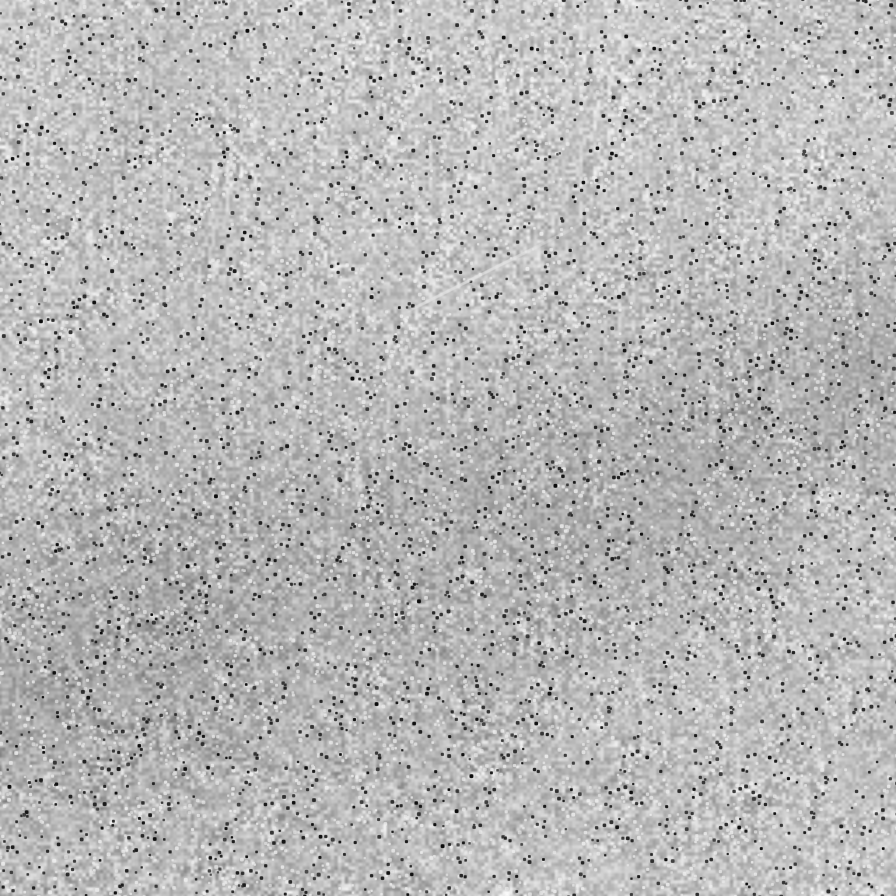
Write a three.js fragment shader that draws this texture.

```glsl
// Speckled grey stone: a pale ground with a soft dark diagonal band and cloudy
// stains, fine grain, scattered black and white specks and one faint scratch.
// Clouds and grain are value noise; specks are jittered dots in a cell grid.

varying vec2 vUv;

float hash(vec2 p) {
  return fract(sin(dot(p, vec2(127.1, 311.7))) * 43758.5453);
}

float noise(vec2 p) {
  vec2 i = floor(p);
  vec2 f = fract(p);
  f = f * f * (3.0 - 2.0 * f);
  return mix(mix(hash(i), hash(i + vec2(1.0, 0.0)), f.x),
             mix(hash(i + vec2(0.0, 1.0)), hash(i + vec2(1.0, 1.0)), f.x), f.y);
}

float fbm(vec2 p) {
  float sum = 0.0;
  float weight = 0.5;
  for (int i = 0; i < 5; i++) {
    sum += weight * noise(p);
    p = mat2(1.6, 1.2, -1.2, 1.6) * p + 7.3;
    weight *= 0.5;
  }
  return sum;
}

// Uneven roughness that gathers grain and specks into loose clusters.
float roughness(vec2 uv) {
  return noise(uv * 36.0 + 11.0);
}

// Dark diagonal band, rising to the right.
float diagonalBand(vec2 uv) {
  float offset = uv.y - 0.25 - 0.33 * uv.x;
  return exp(-offset * offset / 0.035);
}

// Coverage of small crisp dots; the chance of one is settled once per cell.
float specks(vec2 uv, float cells, float density, float seed) {
  vec2 p = uv * cells;
  vec2 cell = floor(p);
  float cover = 0.0;
  for (int y = -1; y <= 1; y++) {
    for (int x = -1; x <= 1; x++) {
      vec2 id = cell + vec2(float(x), float(y));
      vec2 place = (id + 0.5) / cells;
      float chance = density * (0.5 + roughness(place) + 0.3 * diagonalBand(place));
      vec2 center = id + vec2(hash(id + seed), hash(id + seed + 19.7));
      float present = step(hash(id + seed + 41.3), chance);
      float strength = mix(0.65, 1.0, hash(id + seed + 63.1));
      float radius = mix(0.32, 0.58, hash(id + seed + 87.9));
      vec2 d = abs(p - center);
      float dist = mix(length(d), max(d.x, d.y), 0.5);
      float dotCover = 1.0 - smoothstep(radius - 0.2, radius + 0.2, dist);
      cover = max(cover, present * strength * dotCover);
    }
  }
  return cover;
}

// Thin straight line from a to b, fading at both ends.
float scratch(vec2 uv, vec2 a, vec2 b) {
  vec2 along = b - a;
  float t = clamp(dot(uv - a, along) / dot(along, along), 0.0, 1.0);
  float dist = length(uv - a - along * t);
  float fade = smoothstep(0.0, 0.15, t) * (1.0 - smoothstep(0.4, 1.0, t));
  return fade * (1.0 - smoothstep(0.0006, 0.0026, dist));
}

void main() {
  // Broad shading
  float clouds = fbm(vUv * 5.0 + 3.1) - 0.48;
  float shade = 0.752 + 0.02 * vUv.y - 0.085 * diagonalBand(vUv) + 0.08 * clouds;
  shade += 0.04 * (fbm(vUv * 22.0) - 0.48);

  // Fine grain, uneven in strength
  float grain = noise(vUv * 256.0) + 0.4 * noise(vUv * 170.0 + 5.0) - 0.7;
  shade += grain * mix(0.14, 0.36, roughness(vUv));

  // Light and dark specks
  shade = mix(shade, 0.95, 0.8 * specks(vUv, 256.0, 0.07, 2.0));
  shade = mix(shade, 0.04, specks(vUv, 256.0, 0.056, 150.0));

  shade = mix(shade, 0.9, 0.7 * scratch(vUv, vec2(0.44, 0.645), vec2(0.70, 0.775)));
  gl_FragColor = vec4(vec3(clamp(shade, 0.0, 1.0)), 1.0);
}
```
